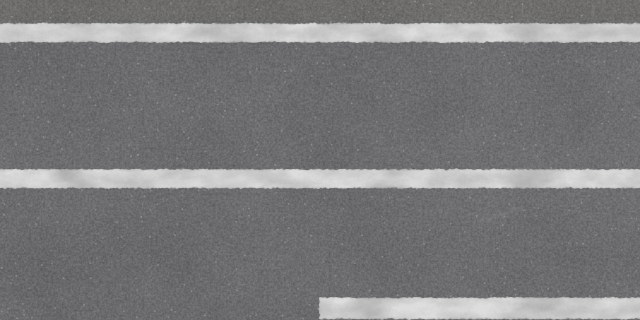
A WebGL 1 fragment shader for this texture:

```glsl
precision highp float;

// Worn asphalt crossed by two full road lines and a half-width line at the
// bottom right. Boxes with noise-roughened edges form the paint; layered
// gradient noise gives the grain, stains and cloudy wear.

uniform vec2 u_resolution;

vec2 hash2(vec2 cell) {
  vec3 q = fract(cell.xyx * vec3(0.1031, 0.1030, 0.0973));
  q += dot(q, q.yzx + 33.33);
  return fract((q.xx + q.yz) * q.zy);
}

vec2 gradientAt(vec2 cell) {
  float angle = 6.28318 * hash2(cell).x;
  return vec2(cos(angle), sin(angle));
}

float gradientNoise(vec2 p) {
  vec2 i = floor(p);
  vec2 f = p - i;
  vec2 w = f * f * f * (f * (f * 6.0 - 15.0) + 10.0);
  float a = dot(gradientAt(i), f);
  float b = dot(gradientAt(i + vec2(1.0, 0.0)), f - vec2(1.0, 0.0));
  float c = dot(gradientAt(i + vec2(0.0, 1.0)), f - vec2(0.0, 1.0));
  float d = dot(gradientAt(i + 1.0), f - 1.0);
  return mix(mix(a, b, w.x), mix(c, d, w.x), w.y);
}

float fbm(vec2 p) {
  float sum = 0.0;
  float gain = 1.0;
  for (int i = 0; i < 4; i++) {
    sum += gain * gradientNoise(p);
    p = p * 2.03 + 17.3;
    gain *= 0.5;
  }
  return sum;
}

float boxDistance(vec2 p, vec2 low, vec2 high) {
  vec2 d = abs(p - 0.5 * (low + high)) - 0.5 * (high - low);
  return length(max(d, 0.0)) + min(max(d.x, d.y), 0.0);
}

float segmentDistance(vec2 p, vec2 a, vec2 b) {
  vec2 along = b - a;
  float t = clamp(dot(p - a, along) / dot(along, along), 0.0, 1.0);
  return length(p - a - along * t);
}

// Signed distance to the nearest painted line.
float linesDistance(vec2 p) {
  float upper = boxDistance(p, vec2(-1.0, 0.868), vec2(3.0, 0.927));
  float middle = boxDistance(p, vec2(-1.0, 0.412), vec2(3.0, 0.471));
  float lower = boxDistance(p, vec2(0.997, 0.003), vec2(3.0, 0.070));
  return min(min(upper, middle), lower);
}

// Fine stone grain at three scales.
float grain(vec2 p) {
  return 0.060 * gradientNoise(p * 187.0)
       + 0.055 * gradientNoise(p * 113.0 + 41.0)
       + 0.025 * gradientNoise(p * 57.0 + 9.0);
}

vec3 asphalt(vec2 p, float grit) {
  float tone = 0.421 + grit + 0.024 * fbm(p * 3.1 + 5.0);
  tone += 0.012 * smoothstep(1.0, 1.9, p.x);
  tone += 0.012 * gradientNoise(p * 18.0 + 23.0);

  // Pale chips scattered one per cell, and a faint scrape.
  vec2 cell = floor(p * 48.0);
  vec2 seed = hash2(cell + 7.0);
  float chip = length(fract(p * 48.0) - 0.2 - 0.6 * seed);
  tone += 0.10 * step(0.90, hash2(cell + 71.0).y) * (1.0 - smoothstep(0.05, 0.22, chip));
  float scrape = segmentDistance(p, vec2(1.50, 0.31), vec2(1.63, 0.35));
  tone += 0.025 * (1.0 - smoothstep(0.0, 0.012, scrape));

  float dust = smoothstep(0.90, 0.96, p.y);
  return vec3(tone) + mix(vec3(-0.001, -0.001, 0.008), vec3(0.004, 0.001, -0.006), dust);
}

vec3 paint(vec2 p, float grit) {
  // Dark clouds recur along each line, offset by low noise.
  float drift = 0.07 * gradientNoise(p * vec2(2.0, 5.0) + 3.0);
  float offset = mod(p.x - 0.23 + drift + 0.24, 0.48) - 0.24;
  float cloud = exp(-offset * offset / 0.004);
  float mottling = fbm(p * vec2(8.0, 15.0) + 31.0);
  float tone = 0.818 - 0.075 * cloud + 0.11 * mottling + 0.25 * grit;
  return vec3(min(tone, 0.865));
}

void main() {
  vec2 p = gl_FragCoord.xy / u_resolution.y;
  float pixel = 1.0 / u_resolution.y;
  float grit = grain(p);

  // Ragged paint boundary with a slightly worn rim.
  float d = linesDistance(p);
  d += 0.0035 * gradientNoise(p * 34.0) + 0.0035 * gradientNoise(p * 95.0 + 13.0);
  float coverage = 1.0 - smoothstep(-0.8 * pixel, 0.8 * pixel, d);
  float rim = smoothstep(-0.007, 0.0, d);

  vec3 road = asphalt(p, grit);
  vec3 line = paint(p, grit) - 0.05 * rim;
  gl_FragColor = vec4(mix(road, line, coverage), 1.0);
}
```
